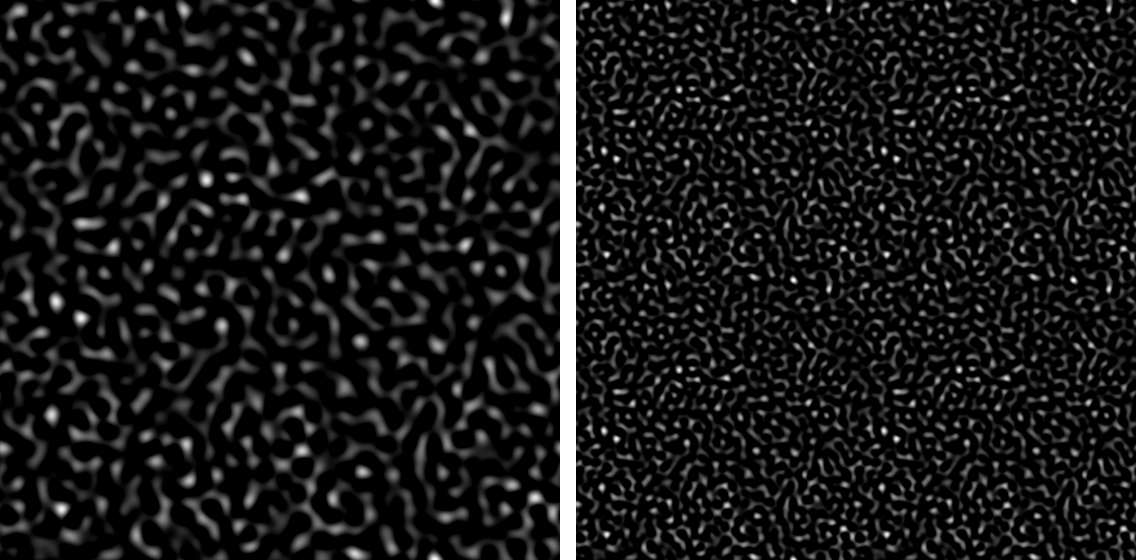
Left: one tile. Right: repeated 2 by 2.
A three.js fragment shader for this texture:

```glsl
// Soft grey blobs and strands on black: clipped band-limited noise that tiles.
varying vec2 vUv;

const float PI = 3.14159265;
const int WAVE_COUNT = 160;
const float MIN_FREQUENCY = 14.0; // cycles across the canvas
const float MAX_FREQUENCY = 30.0;

float hash(float index, float seed) {
  return fract(sin(index * 127.1 + seed * 311.7) * 43758.545);
}

// One plane wave; whole-number frequencies make it wrap on both axes.
float tilingWave(vec2 uv, float angle, float frequency, float phase) {
  vec2 cycles = floor(frequency * vec2(cos(angle), sin(angle)) + 0.5);
  return cos(2.0 * PI * fract(dot(cycles, uv) + phase));
}

// Sum of waves in all directions, scaled to unit variance.
float bandNoise(vec2 uv, float minFrequency, float maxFrequency) {
  float sum = 0.0;
  for (int i = 0; i < WAVE_COUNT; i++) {
    float index = float(i) + 1.0;
    float angle = PI * (index + hash(index, 1.0)) / float(WAVE_COUNT);
    float frequency = mix(minFrequency, maxFrequency, hash(index, 2.0));
    sum += tilingWave(uv, angle, frequency, hash(index, 3.0));
  }
  return sum * sqrt(2.0 / float(WAVE_COUNT));
}

// Clips the troughs to black and lifts the rare high peaks towards white.
float glow(float height, float gain, float peakBoost) {
  float crest = max(height, 0.0);
  return min(crest * (gain + peakBoost * crest), 1.0);
}

void main() {
  float height = bandNoise(vUv, MIN_FREQUENCY, MAX_FREQUENCY);
  gl_FragColor = vec4(vec3(glow(height, 0.2, 0.015)), 1.0);
}
```
